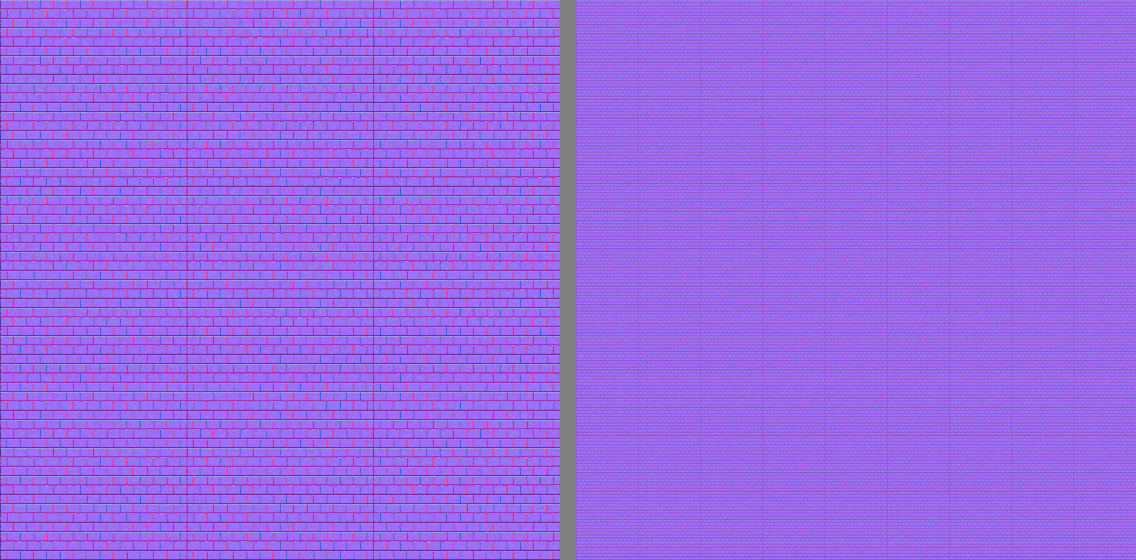
Left: one tile. Right: repeated 3 by 3.
Write a WebGL 1 fragment shader that draws this texture map.

```glsl
precision highp float;
// Tangent-space normal map of a running-bond brick wall with thin joints.
// Each joint is a pair of opposed bevels around a dark crack, drawn as filtered
// bands; wrapped gradient noise bends the edges and embosses the brick faces.

uniform vec2 u_resolution;

const vec2 TILES = vec2(3.0);            // wall patches across and down
const vec2 BRICKS = vec2(14.0, 20.0);    // bricks and courses per patch

const vec3 FACE = vec3(0.620, 0.425, 0.975);
const vec3 FACE_COOL = vec3(0.575, 0.480, 0.960);
const vec3 BEVEL_DOWN = vec3(0.640, 0.140, 0.690);
const vec3 BEVEL_UP = vec3(0.640, 0.640, 0.840);
const vec3 BEVEL_RIGHT = vec3(0.910, 0.280, 0.650);
const vec3 BEVEL_LEFT = vec3(0.180, 0.360, 0.830);
const vec3 CRACK = vec3(0.330, 0.140, 0.470);

const float DOWN_WIDTH = 0.105;          // in course heights
const float UP_WIDTH = 0.080;
const float CRACK_WIDTH = 0.045;
const float RIGHT_WIDTH = 0.075;         // in brick lengths
const float LEFT_WIDTH = 0.060;
const float BORDER_WIDTH = 0.060;
const float EDGE_WOBBLE = 0.040;
const float JOINT_JITTER = 0.025;
const float EMBOSS = 0.085;
const float SHARPNESS = 0.65;            // filter width in pixels

float hash(vec2 p) {
  return fract(sin(dot(p, vec2(127.1, 311.7))) * 43758.5);
}

vec2 gradientAt(vec2 corner, vec2 period) {
  float angle = 6.2832 * hash(mod(corner, period) + 0.37);
  return vec2(cos(angle), sin(angle));
}

// Gradient noise that wraps after a whole number of cells.
float noise(vec2 uv, vec2 period) {
  vec2 p = uv * period;
  vec2 i = floor(p);
  vec2 f = p - i;
  vec2 w = f * f * f * (f * (f * 6.0 - 15.0) + 10.0);
  vec2 e = vec2(1.0, 0.0);
  float a = dot(gradientAt(i, period), f);
  float b = dot(gradientAt(i + e.xy, period), f - e.xy);
  float c = dot(gradientAt(i + e.yx, period), f - e.yx);
  float d = dot(gradientAt(i + e.xx, period), f - e.xx);
  return mix(mix(a, b, w.x), mix(c, d, w.x), w.y);
}

// Share of a pixel centred at d that lies between lo and hi.
float band(float d, float lo, float hi, float pixel) {
  return clamp((hi - d) / pixel + 0.5, 0.0, 1.0)
       - clamp((lo - d) / pixel + 0.5, 0.0, 1.0);
}

void main() {
  vec2 uv = gl_FragCoord.xy / u_resolution * TILES;
  vec2 pixel = SHARPNESS * TILES * BRICKS / u_resolution;
  vec2 cell = uv * BRICKS;

  // Uneven edges
  cell.y += EDGE_WOBBLE * noise(uv, vec2(42.0, 20.0));
  cell.x += EDGE_WOBBLE * noise(uv, vec2(14.0, 60.0));

  // Alternate courses shift by half a brick
  float course = floor(cell.y);
  cell.x += 0.5 * (1.0 - mod(course, 2.0));
  float courseId = mod(course, BRICKS.y);
  vec2 jointId = vec2(mod(floor(cell.x + 0.5), BRICKS.x), courseId);
  vec2 brickId = vec2(mod(floor(cell.x), BRICKS.x), courseId);

  // Brick faces: tint by course and brick, broad drift, embossed grain
  float tint = 0.5 * hash(vec2(courseId, 7.1)) + 0.3 * hash(brickId + 5.3);
  float drift = noise(uv, vec2(6.0, 8.0));
  float rough = noise(uv, vec2(34.0, 64.0));
  float grain = noise(uv, vec2(76.0, 92.0));
  float cool = clamp(tint - 0.15 + 0.5 * drift + 0.7 * rough, 0.0, 1.0);
  vec3 color = mix(FACE, FACE_COOL, cool);
  color += EMBOSS * (grain * vec3(-0.4, 0.8, 0.0) + rough * vec3(0.35, 0.2, -0.15));

  // Upright joints: pink right bevel, then blue left bevel
  float jitter = JOINT_JITTER * (2.0 * hash(jointId + 11.7) - 1.0);
  float side = fract(cell.x + 0.5) - 0.5 + jitter;
  float lean = smoothstep(0.35, 0.75, hash(jointId + 23.1));
  float wear = clamp(0.95 + 0.4 * rough, 0.0, 1.0);
  float right = band(side, -RIGHT_WIDTH, 0.0, pixel.x);
  float left = band(side, 0.0, LEFT_WIDTH, pixel.x);
  color = mix(color, BEVEL_RIGHT, right * wear * mix(1.0, 0.45, lean));
  color = mix(color, BEVEL_LEFT, left * wear * mix(0.35, 1.0, lean));

  // Bed joints: magenta lower bevel, dark crack, pale upper bevel
  float bed = fract(cell.y + 0.5) - 0.5;
  float bedId = mod(floor(cell.y + 0.5), BRICKS.y);
  float depth = hash(vec2(bedId, 3.9));
  float chip = clamp(0.85 + 0.9 * grain, 0.0, 1.0);
  float up = band(bed, -UP_WIDTH, 0.0, pixel.y);
  float down = band(bed, 0.0, DOWN_WIDTH, pixel.y);
  float crack = band(bed, 0.0, CRACK_WIDTH, pixel.y);
  color = mix(color, BEVEL_UP, up * chip);
  color = mix(color, BEVEL_DOWN, down);
  color = mix(color, CRACK, crack * mix(0.2, 1.0, depth));

  // Thin dark gaps between wall patches
  vec2 gap = (fract(uv + 0.5) - 0.5) * BRICKS;
  float broken = clamp(0.6 + 1.2 * grain, 0.0, 1.0);
  color = mix(color, CRACK, band(gap.x, 0.0, BORDER_WIDTH, pixel.x) * broken);
  color = mix(color, CRACK, 0.7 * band(gap.y, 0.0, BORDER_WIDTH, pixel.y));

  gl_FragColor = vec4(clamp(color, 0.0, 1.0), 1.0);
}
```
